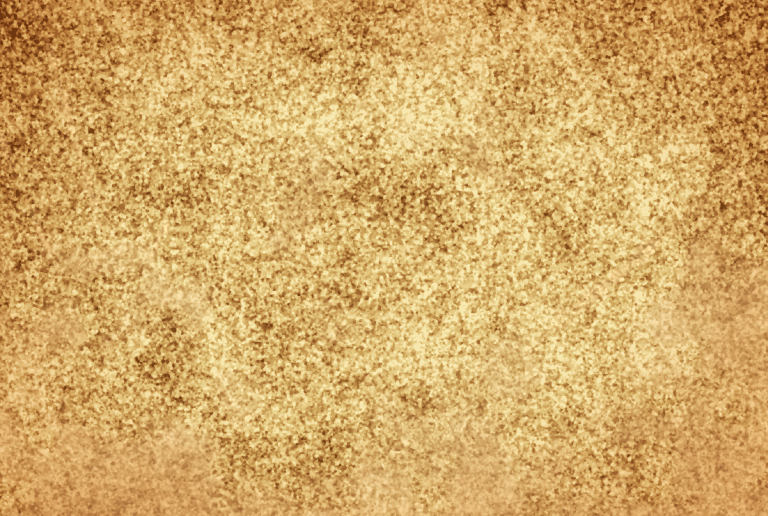
A Shadertoy shader for this texture:

```glsl
// Aged golden parchment: soft cellular noise is layered into ragged blotches,
// covered with fine woven grain, then coloured from umber to cream.
// Rosy stains, thin creases, pale scuffs and a burnt rim finish the sheet.

vec3 hash3(vec2 cell) {
    vec3 q = fract(cell.xyx * vec3(0.1031, 0.1030, 0.0973));
    q += dot(q, q.yxz + 33.33);
    return fract((q.xxy + q.yzz) * q.zyx);
}

// Cellular noise, -0.5 to 0.5: random cell tones blended by distance
float softCells(vec2 p) {
    vec2 base = floor(p);
    float tone = 0.0, total = 0.0;
    for (int y = -1; y <= 1; y++)
    for (int x = -1; x <= 1; x++) {
        vec2 cell = base + vec2(x, y);
        vec3 rnd = hash3(cell);
        vec2 away = cell + rnd.xy - p;
        float weight = exp(-5.0 * dot(away, away));
        tone += weight * rnd.z;
        total += weight;
    }
    return tone / total - 0.5;
}

// Rotated octaves of cellular noise with a rough, slow falloff
float blotches(vec2 p, int octaves) {
    float sum = 0.0, gain = 1.0;
    for (int i = 0; i < octaves; i++) {
        sum += gain * softCells(p);
        p = mat2(1.6, 1.2, -1.2, 1.6) * p + 17.3;
        gain *= 0.8;
    }
    return sum;
}

float segmentDistance(vec2 p, vec2 a, vec2 b) {
    vec2 ab = b - a;
    return length(p - a - ab * clamp(dot(p - a, ab) / dot(ab, ab), 0.0, 1.0));
}

// Broken pale scuffs; each entry holds the two ends of a stroke
float scuffs(vec2 p, float wear) {
    vec4 strokes[4] = vec4[4](
        vec4(1.03, 0.33, 1.43, 0.66), vec4(0.07, 0.99, 0.18, 0.61),
        vec4(0.00, 0.74, 0.09, 0.52), vec4(0.32, 0.56, 0.29, 0.49));
    float mask = 0.0;
    for (int i = 0; i < 4; i++) {
        float width = i == 0 ? 0.015 : 0.008;
        float d = segmentDistance(p, strokes[i].xy, strokes[i].zw) + 0.012 * wear;
        mask = max(mask, 1.0 - smoothstep(0.4 * width, width, d));
    }
    return mask * smoothstep(-0.4, 0.4, softCells(p * 9.0) + 0.15);
}

// Umber, tan, ochre, straw and cream, in order of tone
vec3 parchment(float tone) {
    vec3 c = mix(vec3(0.45, 0.25, 0.08), vec3(0.65, 0.43, 0.20), smoothstep(0.0, 0.25, tone));
    c = mix(c, vec3(0.80, 0.63, 0.34), smoothstep(0.22, 0.50, tone));
    c = mix(c, vec3(0.90, 0.79, 0.51), smoothstep(0.46, 0.76, tone));
    return mix(c, vec3(0.97, 0.91, 0.69), smoothstep(0.72, 1.05, tone));
}

void mainImage(out vec4 fragColor, in vec2 fragCoord) {
    vec2 uv = fragCoord / iResolution.xy;
    vec2 p = fragCoord / iResolution.y;

    // Ragged outlines from layered sines
    vec2 q = p + 0.012 * sin(p.yx * 19.0 + 2.0 * sin(p * 31.0));
    float blotch = blotches(q * 4.5 + 3.0, 6);
    float detail = blotches(q * 24.0 + 41.0, 3);
    float stain = blotches(q * 3.2 + 70.0, 4);

    // Rosy stains gather towards the foot of the sheet
    float rosy = smoothstep(-0.1, 0.8, stain + 0.65 - 1.3 * uv.y);
    float edge = smoothstep(0.55, 1.4, length(uv * 2.0 - 1.0) + 0.12 * stain);

    // Fine grain, calmer on the stains
    float grain = 0.50 * softCells(p * 135.0) + 0.55 * softCells(p * 225.0 + 9.0);
    grain *= mix(1.15, 0.7, rosy);

    // Thin creases along the level lines of the stains
    float crease = 1.0 - smoothstep(0.0, 0.05, abs(stain + 0.3 * detail));
    crease *= smoothstep(-0.1, 0.3, softCells(p * 5.0 + 23.0));

    float tone = 0.67 + 0.27 * blotch + 0.06 * detail + grain;
    tone += 0.05 * rosy - 0.20 * edge - 0.10 * crease;

    // A dusky band crosses the upper half
    float band = p.y - 0.69 + 0.10 * p.x + 0.05 * sin(p.x * 7.0);
    tone -= 0.08 * exp(-band * band * 90.0);

    vec3 color = parchment(tone);
    vec3 rose = vec3(0.89, 0.75, 0.54) + 0.35 * grain;
    color = mix(color, rose, 0.45 * rosy);
    color = mix(color, vec3(0.92, 0.78, 0.53) + 0.3 * grain, 0.6 * scuffs(p, detail));

    // Burnt orange rim
    color *= mix(vec3(1.0), vec3(0.96, 0.85, 0.76), edge);
    fragColor = vec4(clamp(color, 0.0, 1.0), 1.0);
}
```
